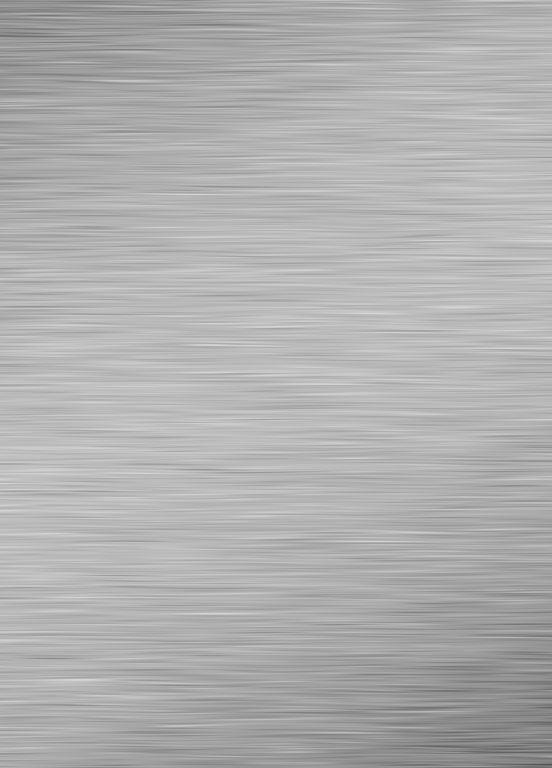
A Shadertoy shader for this texture:

```glsl
// Brushed steel: fine horizontal scratches under a soft diagonal sheen.

const float SHEEN_PEAK = 0.737;               // brightest grey of the sheen
const float SHEEN_FALLOFF = 0.48;             // darkening away from the sheen axis
const float SHEEN_SLOPE = 0.36;               // tilt of the sheen axis
const float SHEEN_HEIGHT = 0.55;              // axis height at the centre
const vec2 SCRATCH_CELL = vec2(0.12, 0.004);  // one scratch per cell, in canvas heights
const vec2 LENGTH_RANGE = vec2(0.04, 0.118);  // scratch half lengths
const vec2 WIDTH_RANGE = vec2(0.0019, 0.0033);// scratch half widths, with flanks
const float SCRATCH_TILT = 0.006;             // largest scratch slope
const float SCRATCH_CONTRAST = 0.061;
const float DARK_WEIGHT = 1.15;               // extra strength of dark scratches
const float FLANK = 3.0;                      // opposite tone along scratch edges
const float BROAD_SCALE = 2.0;                // size of the broad streaks
const float BROAD_CONTRAST = 0.015;
const float MOTTLE_CONTRAST = 0.003;
const int FINE_LAYERS = 4;

// Three random values from 0 to 1 for a cell
vec3 hash3(vec3 p) {
    p = fract(p * vec3(0.1031, 0.1030, 0.0973));
    p += dot(p, p.yxz + 33.33);
    return fract((p.xxy + p.yxx) * p.zyx);
}

// Smooth bump that reaches zero at distance 1
float bump(float d) {
    float f = max(1.0 - d * d, 0.0);
    return f * f;
}

// Cellular noise of long, thin, light and dark scratches
float scratches(vec2 p, float layer, float pixel) {
    vec2 home = floor(p / SCRATCH_CELL);
    float sum = 0.0;
    for (int j = -1; j <= 1; j++) {
        for (int i = -1; i <= 1; i++) {
            vec2 cell = home + vec2(i, j);
            vec3 place = hash3(vec3(cell + 17.0, layer * 7.0 + 3.0));
            vec3 shape = hash3(vec3(cell + 91.0, layer * 7.0 + 6.0));
            vec2 d = p - (cell + place.xy) * SCRATCH_CELL;
            d.y -= d.x * SCRATCH_TILT * (2.0 * place.z - 1.0);
            float halfLength = mix(LENGTH_RANGE.x, LENGTH_RANGE.y, shape.x);
            float halfWidth = mix(WIDTH_RANGE.x, WIDTH_RANGE.y, shape.y);
            float softWidth = min(max(halfWidth, 1.1 * pixel), SCRATCH_CELL.y);
            float tone = (2.0 * shape.z - 1.0) * halfWidth / softWidth;
            tone *= tone < 0.0 ? DARK_WEIGHT : 1.0;
            float across = d.y / softWidth;
            float profile = bump(across) * (1.0 - FLANK * across * across);
            sum += tone * bump(d.x / halfLength) * profile;
        }
    }
    return sum;
}

// Slow cloudy variation from layered sines
float mottle(vec2 p) {
    float a = sin(p.x * 13.0 + 2.5 * sin(p.y * 17.0 + 1.0));
    float b = sin(p.y * 37.0 - p.x * 9.0 + 2.0 * sin(p.x * 15.0));
    return a * b;
}

void mainImage(out vec4 fragColor, in vec2 fragCoord) {
    vec2 uv = fragCoord / iResolution.xy;
    vec2 p = fragCoord / iResolution.y;
    float pixel = 1.0 / iResolution.y;

    // Sheen: light diagonal band, dark opposite corners
    float offAxis = uv.y - SHEEN_HEIGHT - SHEEN_SLOPE * (uv.x - 0.5);
    float shade = offAxis * offAxis;
    float grey = SHEEN_PEAK - SHEEN_FALLOFF * shade;
    grey += MOTTLE_CONTRAST * mottle(p);

    // Scratches follow a slight wave and stand out more in the shade
    p.y += 0.0006 * sin(p.x * 19.0 + 4.0 * sin(p.y * 23.0));
    float grain = 0.0;
    for (int k = 0; k < FINE_LAYERS; k++) {
        vec2 shift = SCRATCH_CELL * vec2(0.37, 0.61) * float(k);
        grain += scratches(p + shift, float(k), pixel);
    }
    float broad = scratches(p / BROAD_SCALE, float(FINE_LAYERS), pixel / BROAD_SCALE);
    grey += (SCRATCH_CONTRAST * grain + BROAD_CONTRAST * broad) * (0.9 + 1.2 * shade);

    fragColor = vec4(vec3(clamp(grey, 0.0, 1.0)), 1.0);
}
```
